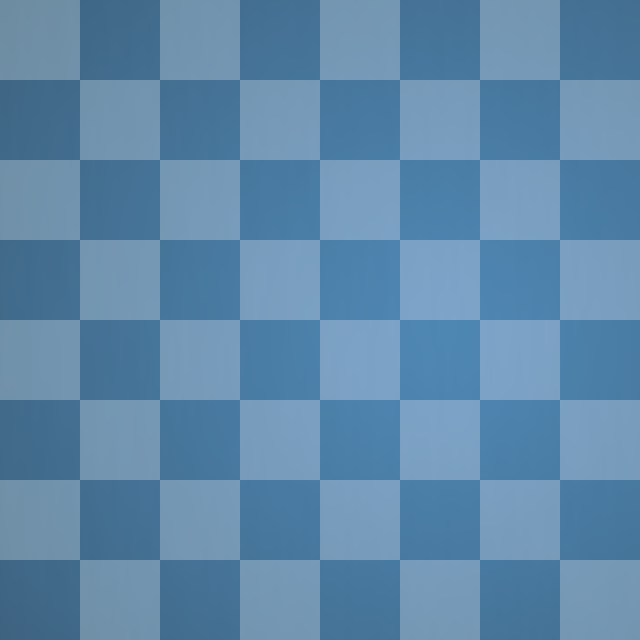
A Shadertoy shader for this pattern:

```glsl
// An eight by eight checkerboard in two muted blues, lit by a soft off-centre glow.
// Signed triangle waves give smooth square edges; each blue fades with distance
// from the glow, and faint vertical streaks of noise vary the surface.

#define SQUARES 8.0
#define GLOW_CENTRE vec2(0.69, 0.48)
#define GLOW_REACH 0.80
#define GLOW_ROUNDING 0.10
#define LIGHT_NEAR vec3(0.490, 0.642, 0.785)
#define LIGHT_FAR vec3(0.425, 0.545, 0.625)
#define DARK_NEAR vec3(0.308, 0.528, 0.700)
#define DARK_FAR vec3(0.237, 0.378, 0.490)
#define STREAK_SCALE vec2(90.0, 14.0)
#define STREAK_AMOUNT 0.006

float hash(vec2 p) {
    return fract(sin(dot(p, vec2(127.1, 311.7))) * 43758.5453);
}

float valueNoise(vec2 p) {
    vec2 cell = floor(p);
    vec2 f = fract(p);
    f = f * f * (3.0 - 2.0 * f);
    float low = mix(hash(cell), hash(cell + vec2(1.0, 0.0)), f.x);
    float high = mix(hash(cell + vec2(0.0, 1.0)), hash(cell + vec2(1.0)), f.x);
    return mix(low, high, f.y);
}

// 0 on dark squares, 1 on light squares, blended over one pixel.
float checker(vec2 p, vec2 pixel) {
    vec2 edgeDistance = 0.5 - abs(mod(p + 0.5, 2.0) - 1.0);
    vec2 side = clamp(edgeDistance / (0.5 * pixel), -1.0, 1.0);
    return 0.5 - 0.5 * side.x * side.y;
}

void mainImage(out vec4 fragColor, in vec2 fragCoord) {
    vec2 uv = fragCoord / iResolution.xy;

    // Distance from the glow, rounded off at its centre
    float reach = length(vec2(distance(uv, GLOW_CENTRE), GLOW_ROUNDING)) - GLOW_ROUNDING;
    float fade = clamp(reach / GLOW_REACH, 0.0, 1.0);

    // Squares
    vec3 light = mix(LIGHT_NEAR, LIGHT_FAR, fade);
    vec3 dark = mix(DARK_NEAR, DARK_FAR, fade);
    vec3 color = mix(dark, light, checker(uv * SQUARES, SQUARES / iResolution.xy));

    // Faint streaks
    color += STREAK_AMOUNT * (valueNoise(uv * STREAK_SCALE) - 0.5);

    fragColor = vec4(color, 1.0);
}
```
